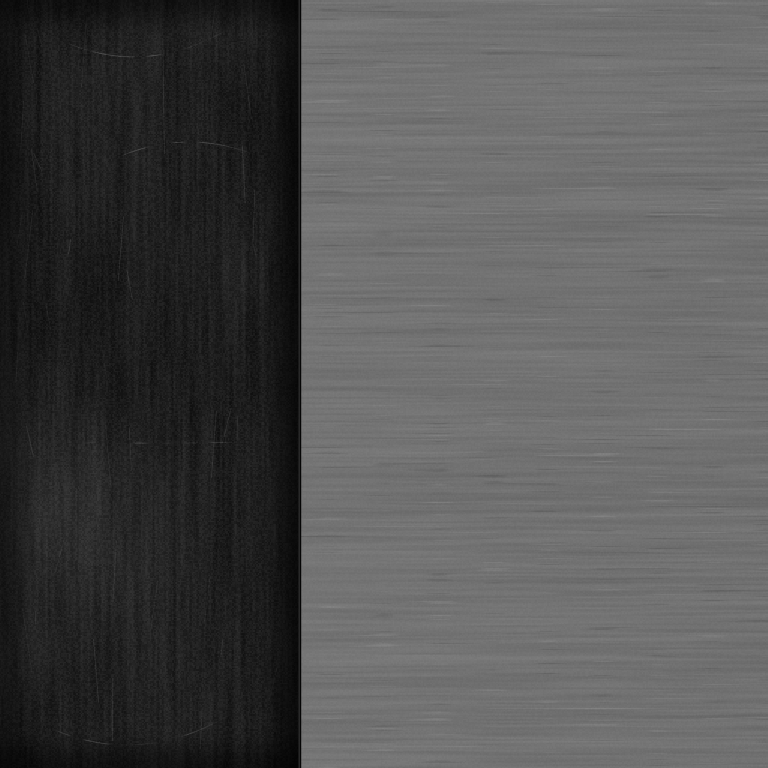
Give the GLSL for this texture, as a WebGL 2 fragment shader.

```glsl
#version 300 es
precision highp float;
// Scratched black panel on the left, horizontally brushed grey metal on the right.
uniform vec2 u_resolution;
out vec4 outColor;

const float SEAM_X = 0.3922;
const float RIM_X = 0.3895;
const float RIM_WIDTH = 0.0008;
const float METAL_GREY = 0.447;
const float PANEL_GREY = 0.112;
const float BRUSH_STRENGTH = 0.085;
const float GRAIN_CELLS = 512.0;
const float SCRATCH_WIDTH = 0.0008;
const int SCRATCH_COUNT = 56;

// Long scratches: centre x, centre y, slope, curvature
const vec4 ARCS[4] = vec4[4](
  vec4(0.195, 0.927, 0.10, 2.4),
  vec4(0.240, 0.815, 0.03, -2.3),
  vec4(0.200, 0.423, 0.00, 0.1),
  vec4(0.170, 0.030, 0.02, 2.2));

float hash(vec2 p) {
  vec3 q = fract(vec3(p.xyx) * 0.1031);
  q += dot(q, q.yzx + 33.33);
  return fract((q.x + q.y) * q.z);
}

float noise(vec2 p) {
  vec2 i = floor(p), f = fract(p);
  f = f * f * (3.0 - 2.0 * f);
  return mix(mix(hash(i), hash(i + vec2(1, 0)), f.x),
             mix(hash(i + vec2(0, 1)), hash(i + vec2(1, 1)), f.x), f.y);
}

float fbm(vec2 p) {
  float sum = 0.0, amp = 0.5;
  for (int i = 0; i < 5; i++) {
    sum += amp * noise(p);
    p = p * 2.03 + 17.1;
    amp *= 0.5;
  }
  return sum;
}

float segmentDistance(vec2 p, vec2 a, vec2 b) {
  vec2 ab = b - a;
  return length(p - a - ab * clamp(dot(p - a, ab) / dot(ab, ab), 0.0, 1.0));
}

float softSpot(vec2 p, vec2 centre, vec2 radius) {
  vec2 d = (p - centre) / radius;
  return exp(-dot(d, d));
}

float scratches(vec2 p) {
  float light = 0.0;
  // Long curved scratches, broken up by noise
  for (int i = 0; i < 4; i++) {
    vec4 arc = ARCS[i];
    float dx = p.x - arc.x;
    float slope = arc.z + 2.0 * arc.w * dx;
    float d = abs(p.y - arc.y - dx * (arc.z + arc.w * dx)) / sqrt(1.0 + slope * slope);
    float span = 1.0 - smoothstep(0.05, 0.14, abs(dx));
    float wear = smoothstep(0.2, 0.8, noise(vec2(p.x * 60.0, float(i) * 9.0)));
    light += 0.14 * span * wear * (1.0 - smoothstep(0.0, SCRATCH_WIDTH * 1.7, d));
  }
  // Short, nearly vertical scratches
  for (int i = 0; i < SCRATCH_COUNT; i++) {
    float id = float(i);
    vec2 a = vec2(hash(vec2(id, 1.0)) * 0.36, hash(vec2(id, 2.0)));
    vec2 along = vec2((hash(vec2(id, 3.0)) - 0.5) * 0.025, 0.015 + 0.08 * hash(vec2(id, 4.0)));
    float d = segmentDistance(p, a, a + along);
    light += 0.08 * hash(vec2(id, 5.0)) * (1.0 - smoothstep(0.0, SCRATCH_WIDTH * 1.6, d));
  }
  // One tall scratch near the top
  float tall = segmentDistance(p, vec2(0.214, 0.80), vec2(0.212, 0.95));
  return light + 0.07 * (1.0 - smoothstep(0.0, SCRATCH_WIDTH * 1.5, tall));
}

float darkPanel(vec2 p) {
  float grey = PANEL_GREY + 0.06 * (fbm(p * vec2(9.0, 6.0)) - 0.48);
  // Worn patches
  grey += 0.045 * softSpot(p, vec2(0.09, 0.35), vec2(0.09, 0.12));
  grey += 0.022 * softSpot(p, vec2(0.16, 0.82), vec2(0.12, 0.16));
  grey += 0.020 * softSpot(p, vec2(0.14, 0.22), vec2(0.14, 0.13));
  // Vertical streaks and grain
  grey += 0.045 * (noise(p * vec2(330.0, 14.0)) - 0.5);
  grey += 0.035 * (noise(p * vec2(120.0, 5.0) + 40.0) - 0.5);
  grey += 0.055 * (hash(floor(p * GRAIN_CELLS)) - 0.5);
  grey += scratches(p);
  // Shaded borders
  grey *= mix(0.35, 1.0, smoothstep(0.0, 0.06, SEAM_X - p.x));
  grey *= mix(0.6, 1.0, smoothstep(0.0, 0.06, p.x));
  grey *= mix(0.55, 1.0, smoothstep(0.0, 0.05, min(p.y, 1.0 - p.y)));
  // Thin lit rim beside the dark gap
  float rim = 1.0 - smoothstep(RIM_WIDTH * 0.5, RIM_WIDTH * 1.6, abs(p.x - RIM_X));
  grey = mix(grey, 0.02, smoothstep(RIM_X, RIM_X + 0.001, p.x));
  return max(mix(grey, 0.19, rim * 0.8), 0.015);
}

float brushedMetal(vec2 p) {
  float bend = 0.002 * noise(p * vec2(9.0, 14.0));
  vec2 q = vec2(p.x, p.y + bend);
  float brush = 0.45 * (noise(q * vec2(9.0, 420.0)) - 0.5)
              + 0.35 * (noise(q * vec2(4.0, 190.0) + 31.0) - 0.5)
              + 0.20 * (noise(q * vec2(2.5, 60.0) + 77.0) - 0.5);
  // Sparse bright and dark strokes
  float stroke = noise(q * vec2(14.0, 380.0) + 113.0);
  brush += 0.5 * smoothstep(0.84, 1.0, stroke) - 0.5 * smoothstep(0.16, 0.0, stroke);
  float grain = 0.018 * (hash(floor(p * GRAIN_CELLS) + 700.0) - 0.5);
  return METAL_GREY + BRUSH_STRENGTH * brush + grain + 0.016 * (0.65 - p.x);
}

void main() {
  vec2 p = gl_FragCoord.xy / u_resolution;
  float aa = 0.75 / u_resolution.x;
  float grey = mix(darkPanel(p), brushedMetal(p), smoothstep(SEAM_X - aa, SEAM_X + aa, p.x));
  outColor = vec4(vec3(grey), 1.0);
}
```
